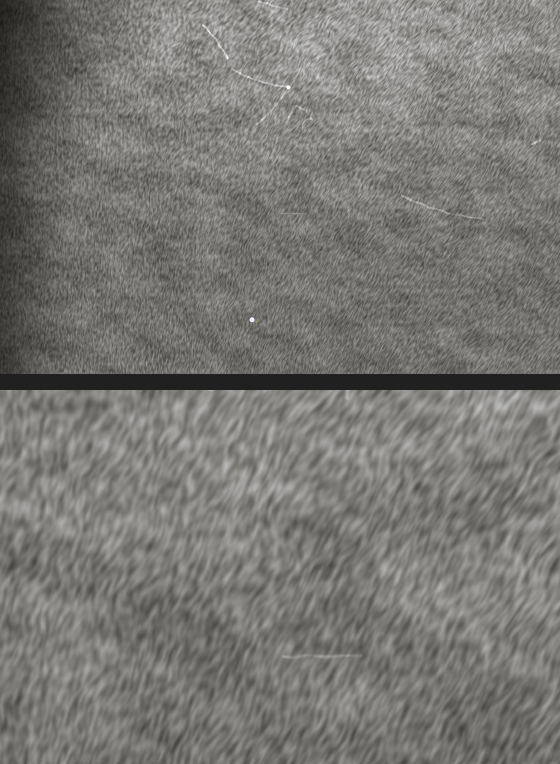
Top, the full canvas; bottom, a detail of the centre.
This texture is drawn by a Shadertoy shader. Its source:

```glsl
const float TAU = 6.2832;
const vec3 WARM_TINT = vec3(0.010, 0.002, -0.013);
const vec3 SPECK_WHITE = vec3(0.93, 0.95, 1.0);
const vec3 SPECK_FRINGE = vec3(0.72, 0.68, 0.42);

vec2 gradientAt(vec2 cell) {
    float angle = TAU * fract(sin(dot(cell, vec2(127.1, 311.7))) * 43758.5);
    return vec2(cos(angle), sin(angle));
}

float gradientNoise(vec2 p) {
    vec2 i = floor(p), f = p - i;
    vec2 u = f * f * f * (f * (f * 6.0 - 15.0) + 10.0);
    vec2 e = vec2(0.0, 1.0);
    float a = dot(gradientAt(i), f);
    float b = dot(gradientAt(i + e.yx), f - e.yx);
    float c = dot(gradientAt(i + e.xy), f - e.xy);
    float d = dot(gradientAt(i + e.yy), f - e.yy);
    return mix(mix(a, b, u.x), mix(c, d, u.x), u.y);
}

float fbm(vec2 p, int octaves) {
    float sum = 0.0, gain = 1.0;
    for (int i = 0; i < octaves; i++) {
        sum += gain * gradientNoise(p);
        p = mat2(1.6, 1.2, -1.2, 1.6) * p + 7.3;
        gain *= 0.7;
    }
    return sum;
}

// Short fibres: upright on the left, leaning further towards the right
float fibres(vec2 p, float density) {
    float lean = mix(0.06, 0.55, smoothstep(0.0, 1.2, p.x));
    vec2 q = vec2(p.x - lean * (p.y - 0.5), p.y);
    q.x += 0.010 * gradientNoise(p * 14.0) + 0.0025 * gradientNoise(p * 40.0);
    float coarse = gradientNoise(q * vec2(1.0, 0.40) * density);
    float fine = gradientNoise(q * vec2(1.55, 0.70) * density + 31.7);
    return 0.36 * coarse + 0.30 * fine;
}

// Broad light from the top, falling off to the left edge and corner
float lighting(vec2 p) {
    vec2 d = (p - vec2(0.93, 0.98)) * vec2(1.35, 2.3);
    float light = 0.435 + 0.17 * exp(-dot(d, d));
    light *= mix(0.42, 1.0, smoothstep(-0.08, 0.24, p.x));
    float corner = length((p - vec2(0.0, 1.05)) * vec2(1.0, 0.8));
    return light * mix(0.62, 1.0, smoothstep(0.05, 0.45, corner));
}

// Bowed, patchy scratch from a to b
float scratch(vec2 p, vec2 a, vec2 b, float bow, float width, float soft) {
    vec2 ab = b - a;
    float h = clamp(dot(p - a, ab) / dot(ab, ab), 0.0, 1.0);
    vec2 normal = normalize(vec2(-ab.y, ab.x));
    vec2 spine = a + ab * h + normal * bow * 4.0 * h * (1.0 - h);
    float wobble = 0.003 * gradientNoise(p * 45.0);
    float d = length(p - spine + wobble);
    float patchy = clamp(0.75 + 0.9 * gradientNoise(p * 60.0), 0.0, 1.0);
    return patchy * (1.0 - smoothstep(width - soft, width + soft, d));
}

float speck(vec2 p, vec2 centre, float radius, float soft) {
    return 1.0 - smoothstep(radius - soft, radius + soft, length(p - centre));
}

float creases(vec2 p, float soft) {
    vec2 knot = vec2(0.771, 0.767);
    vec2 fork = vec2(0.791, 0.717);
    vec2 hook = vec2(0.834, 0.682);
    float c = 0.30 * scratch(p, vec2(0.543, 0.932), vec2(0.607, 0.844), 0.006, 0.0026, soft);
    c += 0.24 * scratch(p, vec2(0.620, 0.815), knot, -0.008, 0.0024, soft);
    c += 0.30 * scratch(p, knot, vec2(0.687, 0.668), 0.006, 0.0022, soft);
    c += 0.28 * scratch(p, fork, vec2(0.771, 0.687), 0.0, 0.0025, soft);
    c += 0.16 * scratch(p, fork, hook, 0.005, 0.0020, soft);
    c += 0.18 * scratch(p, hook, vec2(0.808, 0.660), -0.008, 0.0022, soft);
    c += 0.20 * scratch(p, vec2(1.074, 0.477), vec2(1.293, 0.414), -0.010, 0.0026, soft);
    c += 0.16 * scratch(p, vec2(0.693, 0.996), vec2(0.768, 0.975), 0.0, 0.0024, soft);
    c += 0.24 * scratch(p, vec2(1.422, 0.613), vec2(1.444, 0.625), 0.0, 0.0030, soft);
    c += 0.11 * scratch(p, vec2(0.430, 0.843), vec2(0.480, 0.885), 0.006, 0.0026, soft);
    c += 0.20 * scratch(p, vec2(0.752, 0.429), vec2(0.820, 0.429), 0.0, 0.0010, soft);
    return c + 0.35 * speck(p, knot, 0.0055, soft);
}

void mainImage(out vec4 fragColor, in vec2 fragCoord) {
    vec2 p = fragCoord / iResolution.y;
    float soft = max(0.0016, 0.6 / iResolution.y);

    // Cloth: light, soft blotches and fibre grain
    float blotches = fbm(p * vec2(8.0, 14.0) + vec2(0.0, p.x * 3.0), 4);
    float grain = fibres(p, 140.0);
    float value = lighting(p) * (1.0 + 0.20 * blotches + grain);
    value += creases(p, soft);

    // Warm in the shadows, neutral in the highlights
    vec3 color = value + WARM_TINT * (1.0 - smoothstep(0.45, 0.75, value));

    // Glinting crumb with a tinted fringe
    vec2 crumb = vec2(0.674, 0.145);
    color = mix(color, SPECK_FRINGE, 0.7 * speck(p, crumb + vec2(0.011, -0.005), 0.003, soft));
    color = mix(color, SPECK_WHITE, speck(p, crumb, 0.0065, soft));

    fragColor = vec4(clamp(color, 0.0, 1.0), 1.0);
}
```
